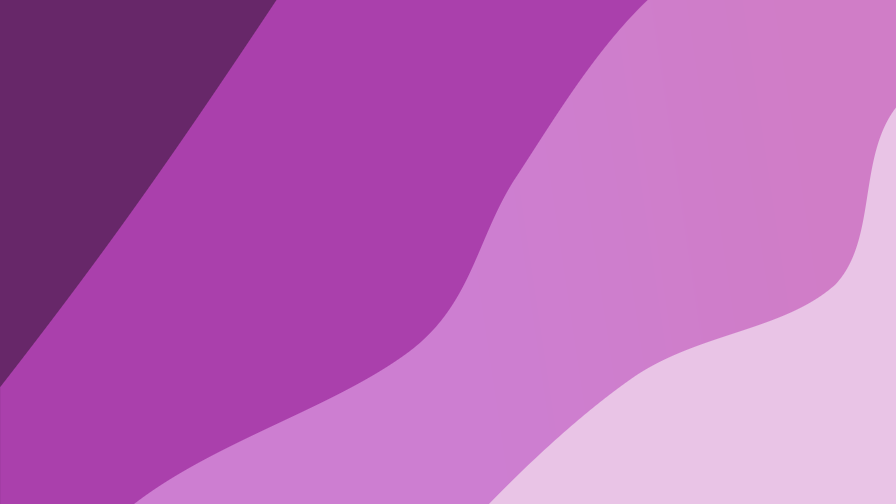
This background is drawn by a Shadertoy shader. Its source:

```glsl
vec2 bezier(vec2 a, vec2 b, vec2 c, vec2 d, float t) {
    float s = 1.0 - t;
    return s * s * s * a + 3.0 * s * s * t * b + 3.0 * s * t * t * c + t * t * t * d;
}

// Signed distance to a curve that rises steadily; positive on its right
float rightOf(vec2 p, vec2 a, vec2 b, vec2 c, vec2 d) {
    float low = 0.0, high = 1.0;
    for (int i = 0; i < 18; i++) {
        float mid = 0.5 * (low + high);
        if (bezier(a, b, c, d, mid).y < p.y) low = mid;
        else high = mid;
    }
    float t = 0.5 * (low + high), s = 1.0 - t;
    vec2 tangent = s * s * (b - a) + 2.0 * s * t * (c - b) + t * t * (d - c);
    return (p.x - bezier(a, b, c, d, t).x) * tangent.y / length(tangent);
}

float purpleEdge(vec2 p) {
    return rightOf(p, vec2(0.0, 0.2315), vec2(0.22, 0.514), vec2(0.347, 0.697), vec2(0.5486, 1.0));
}

float orchidEdge(vec2 p) {
    vec2 lowerJoin = vec2(0.81, 0.301), upperJoin = vec2(1.019, 0.641);
    if (p.y < lowerJoin.y)
        return rightOf(p, vec2(0.266, 0.0), vec2(0.428, 0.125), vec2(0.66, 0.19), lowerJoin);
    if (p.y < upperJoin.y)
        return rightOf(p, lowerJoin, vec2(0.935, 0.394), vec2(0.944, 0.521), upperJoin);
    return rightOf(p, upperJoin, vec2(1.09, 0.748), vec2(1.176, 0.896), vec2(1.285, 1.0));
}

float paleEdge(vec2 p) {
    vec2 lowerJoin = vec2(1.262, 0.255), upperJoin = vec2(1.657, 0.435);
    if (p.y < lowerJoin.y)
        return rightOf(p, vec2(0.97, 0.0), vec2(1.0625, 0.095), vec2(1.167, 0.19), lowerJoin);
    if (p.y < upperJoin.y)
        return rightOf(p, lowerJoin, vec2(1.391, 0.34), vec2(1.556, 0.345), upperJoin);
    return rightOf(p, upperJoin, vec2(1.741, 0.523), vec2(1.701, 0.6875), vec2(1.778, 0.787));
}

float cover(float distanceInside) {
    return clamp(distanceInside * iResolution.y + 0.5, 0.0, 1.0);
}

void mainImage(out vec4 fragColor, in vec2 fragCoord) {
    vec2 p = fragCoord / iResolution.xy * vec2(16.0 / 9.0, 1.0);

    // Orchid band warms gently toward the right
    vec3 orchid = mix(vec3(0.804, 0.496, 0.82), vec3(0.815, 0.49, 0.78),
                      smoothstep(0.8, 1.75, p.x + 0.15 * (p.y - 0.5)));

    // Layers from the dark corner to the pale one
    vec3 color = vec3(0.405, 0.153, 0.412);
    color = mix(color, vec3(0.667, 0.25, 0.675), cover(purpleEdge(p)));
    color = mix(color, orchid, cover(orchidEdge(p)));
    color = mix(color, vec3(0.912, 0.77, 0.902), cover(paleEdge(p)));
    fragColor = vec4(color, 1.0);
}
```
